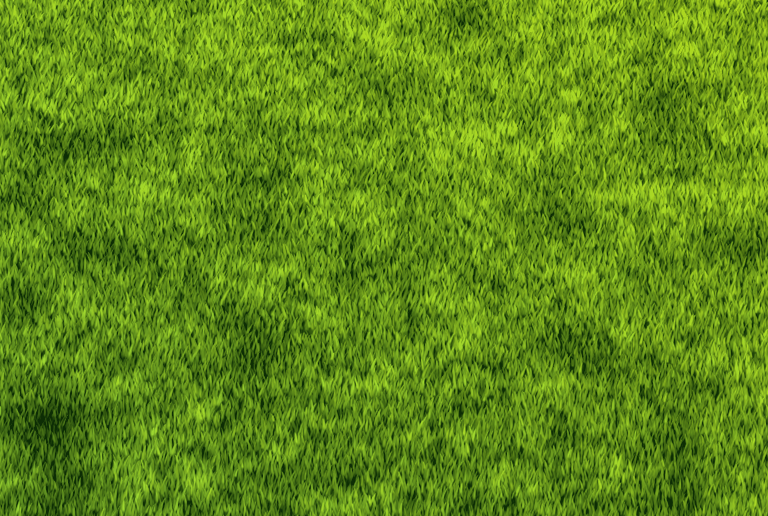
This texture is drawn by a Shadertoy shader. Its source:

```glsl
// Sunlit lawn: dense layers of fine, leaning grass blades with dark gaps between tufts.

vec3 hash3(vec3 p) {
    p = fract(p * vec3(0.1031, 0.1030, 0.0973));
    p += dot(p, p.yxz + 33.33);
    return fract((p.xxy + p.yxx) * p.zyx);
}

float gradientNoise(vec2 p) {
    vec2 cell = floor(p), f = fract(p);
    vec2 u = f * f * f * (f * (f * 6.0 - 15.0) + 10.0);
    float corner[4];
    for (int i = 0; i < 4; i++) {
        vec2 o = vec2(i & 1, i >> 1);
        float angle = 6.2832 * hash3(vec3(cell + o + 50.0, 7.0)).x;
        corner[i] = dot(vec2(cos(angle), sin(angle)), f - o);
    }
    return mix(mix(corner[0], corner[1], u.x), mix(corner[2], corner[3], u.x), u.y);
}

// Paints one layer of blades over ground; x holds the tone, y the hue shift.
vec2 paintBlades(vec2 ground, vec2 p, float layer, float depth, float soft) {
    vec2 cellSize = vec2(0.011, 0.036);
    p += vec2(0.3713, 0.0531) * layer;
    vec2 home = floor(p / cellSize);

    // Far row first, so nearer blades overlap it
    for (int row = 0; row >= -1; row--) {
        for (int column = -2; column <= 2; column++) {
            vec2 cell = home + vec2(column, row);
            vec3 place = hash3(vec3(cell + 20.0, layer * 3.7 + 1.0));
            vec3 look = hash3(vec3(cell + 90.0, layer * 5.3 + 2.0));

            vec2 q = p - (cell + place.xy) * cellSize;
            float height = mix(0.019, 0.036, look.x);
            float along = q.y / height;
            if (along < 0.0 || along > 1.0) continue;

            // Curved, tapering blade
            float lean = 0.06 + 0.8 * (place.z - 0.5);
            float bend = lean * height * along * (0.5 + 0.5 * along);
            float slope = lean * (0.5 + along);
            float side = (q.x - bend) / sqrt(1.0 + slope * slope);
            float halfWidth = mix(0.0013, 0.0026, look.z) * (1.0 - along * along);
            float ends = smoothstep(0.0, 0.3, along) * smoothstep(1.0, 0.8, along);

            // Shadow cast on the right, then the blade itself
            float shadow = smoothstep(0.003, 0.0, abs(side - 0.003));
            ground.x -= 0.10 * shadow * ends;
            float cover = smoothstep(soft, -soft, abs(side) - halfWidth) * ends;
            float tone = 0.22 + 0.40 * depth + 0.42 * look.y + 0.18 * along;
            tone += 0.16 * step(0.94, look.z);
            ground = mix(ground, vec2(tone, fract(look.y * 17.0) - 0.5), cover);
        }
    }
    return ground;
}

void mainImage(out vec4 fragColor, in vec2 fragCoord) {
    vec2 uv = fragCoord / iResolution.xy;
    vec2 p = fragCoord / iResolution.y;
    float soft = max(0.0024, 0.8 / iResolution.y);

    // Blades look shorter toward the far edge
    vec2 lawn = vec2(p.x, p.y * (1.0 + 0.17 * p.y));

    vec2 shade = vec2(0.15, 0.0);
    for (int i = 0; i < 12; i++) {
        shade = paintBlades(shade, lawn, float(i), float(i) / 11.0, soft);
    }

    // Uneven tufts, sparse hollows and brighter distance
    float clumps = gradientNoise(lawn * vec2(42.0, 36.0) + 3.0);
    float tufts = gradientNoise(lawn * vec2(17.0, 21.0));
    float patches = gradientNoise(lawn * vec2(5.0, 8.0) + 11.0);
    float tone = shade.x + 0.32 * clumps + 0.40 * tufts + 0.26 * patches;
    tone -= 0.28 * smoothstep(0.25, 0.55, 0.6 * tufts + 0.5 * clumps - patches);
    tone += 0.24 * (uv.y - 0.45) + 0.08 * (uv.x - 0.5);
    tone = clamp(tone, -0.08, 1.18);

    vec3 deepGreen = vec3(0.09, 0.22, 0.03);
    vec3 sunGreen = vec3(0.56, 0.75, 0.14);
    vec3 color = mix(deepGreen, sunGreen, tone);
    float warmth = 0.7 * shade.y + 0.5 * (uv.x + uv.y - 1.0);
    color += vec3(0.05, 0.005, -0.05) * warmth * clamp(tone, 0.0, 1.0);
    fragColor = vec4(clamp(color, 0.0, 1.0), 1.0);
}
```
